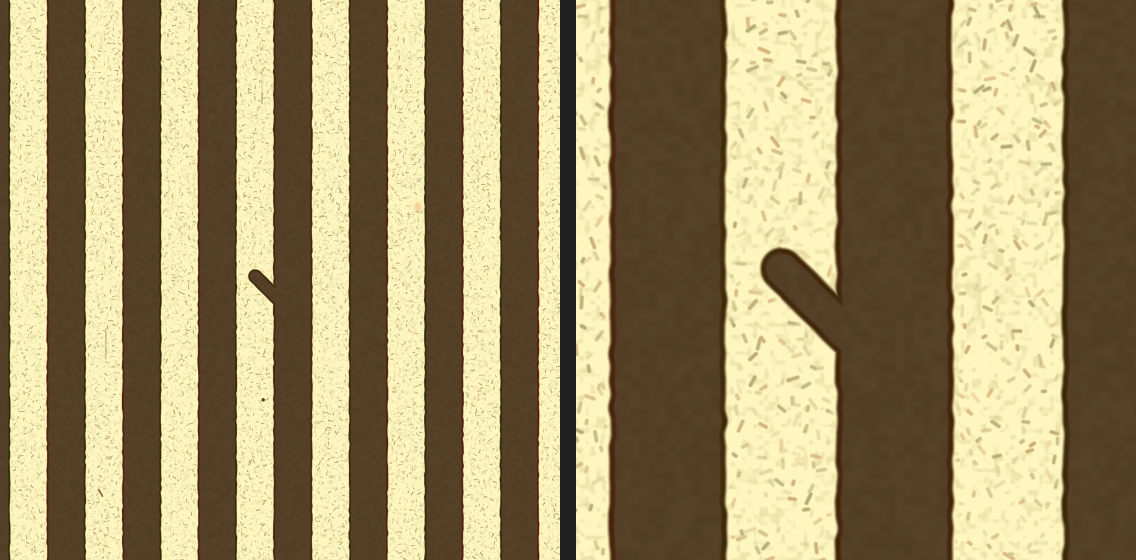
Left: the whole. Right: its middle third, enlarged.
Write a three.js fragment shader that draws this pattern.

```glsl
varying vec2 vUv;

float hash(vec2 p) {
  vec3 q = fract(vec3(p.xyx) * 0.1031);
  q += dot(q, q.yzx + 33.33);
  return fract((q.x + q.y) * q.z);
}

float noise(vec2 p) {
  vec2 i = floor(p), f = fract(p);
  f = f * f * (3.0 - 2.0 * f);
  return mix(mix(hash(i), hash(i + vec2(1.0, 0.0)), f.x),
             mix(hash(i + vec2(0.0, 1.0)), hash(i + vec2(1.0, 1.0)), f.x), f.y);
}

float segment(vec2 p, vec2 a, vec2 b) {
  vec2 ab = b - a;
  return length(p - a - ab * clamp(dot(p - a, ab) / dot(ab, ab), 0.0, 1.0));
}

// Short, randomly turned scratches: x is strength, y is a random tint.
vec2 flecks(vec2 p) {
  vec2 cell = floor(p), result = vec2(0.0);
  for (int j = -1; j <= 1; j++) {
    for (int i = -1; i <= 1; i++) {
      vec2 id = cell + vec2(float(i), float(j));
      float angle = 6.2832 * hash(id + 7.0);
      vec2 center = id + vec2(hash(id + 19.0), hash(id + 43.0));
      vec2 arm = vec2(cos(angle), sin(angle)) * mix(0.08, 0.36, hash(id + 61.0));
      float line = 1.0 - smoothstep(0.04, 0.21, segment(p, center - arm, center + arm));
      float strength = line * pow(hash(id + 83.0), 1.4);
      if (strength > result.x) result = vec2(strength, hash(id + 97.0));
    }
  }
  return result;
}

void main() {
  vec2 uv = vUv;

  // Vertical stripes with slightly beaded edges
  float stripe = floor((uv.x - 0.0508) / 0.1349 + 0.5);
  float offset = uv.x - 0.0508 - stripe * 0.1349;
  float side = offset < 0.0 ? -1.0 : 1.0;
  float bead = noise(vec2(uv.y * 125.0, stripe * 9.0 + side * 3.0 + 40.0)) - 0.5;
  float edge = abs(offset) - 0.0329 + 0.0018 * bead;

  // Slanted spur growing out of one dark stripe
  float spur = segment(uv, vec2(0.456, 0.5065), vec2(0.502, 0.4605)) - 0.0125;
  edge = max(edge, -spur - 0.0006 * bead);

  // Bright metal with flecks and fine grain
  float grain = noise(uv * 300.0 + 11.0);
  vec3 metal = mix(vec3(0.995, 0.965, 0.745), vec3(0.91, 0.87, 0.65),
                   0.75 * smoothstep(0.55, 0.95, grain));
  vec2 fleck = flecks(uv * 115.0);
  vec3 fleckColor = mix(vec3(0.62, 0.60, 0.40), vec3(0.80, 0.62, 0.40), fleck.y);
  float inner = smoothstep(0.0, 0.006, -edge);
  metal = mix(metal, fleckColor, 0.85 * fleck.x * inner);

  // Stray marks: pit, curved nick, two faint scratches and a stain
  float pit = length(uv - vec2(0.470, 0.286)) - 0.003;
  float nick = segment(uv, vec2(0.176, 0.126), vec2(0.183, 0.114));
  float scratch = min(segment(uv, vec2(0.468, 0.875), vec2(0.468, 0.815)),
                      segment(uv, vec2(0.189, 0.415), vec2(0.189, 0.355)));
  float stain = length((uv - vec2(0.746, 0.629)) * vec2(1.0, 0.7));
  metal = mix(metal, vec3(0.92, 0.68, 0.42), 0.45 * (1.0 - smoothstep(0.002, 0.011, stain)));
  metal = mix(metal, vec3(0.68, 0.63, 0.43),
              (1.0 - smoothstep(0.0, 0.0025, scratch)) * noise(uv * 180.0));
  metal = mix(metal, vec3(0.36, 0.24, 0.09), 1.0 - smoothstep(-0.001, 0.001, pit));
  metal = mix(metal, vec3(0.45, 0.34, 0.16), 0.85 * (1.0 - smoothstep(0.0005, 0.0025, nick)));

  // Dark gaps, bordered by a line that shifts from red to green
  vec3 gap = vec3(0.33, 0.25, 0.15) + 0.025 * (noise(uv * 190.0) - 0.5);
  float fringe = side * (1.0 - 2.0 * uv.x);
  vec3 border = vec3(0.25, 0.14, 0.02) + fringe * vec3(0.11, -0.05, 0.02);
  float borderMask = 1.0 - smoothstep(0.0008, 0.0030, abs(edge - 0.0012));
  gap = mix(gap, border, borderMask * (0.85 + 0.3 * bead));

  gl_FragColor = vec4(mix(metal, gap, smoothstep(-0.0016, 0.0012, edge)), 1.0);
}
```
